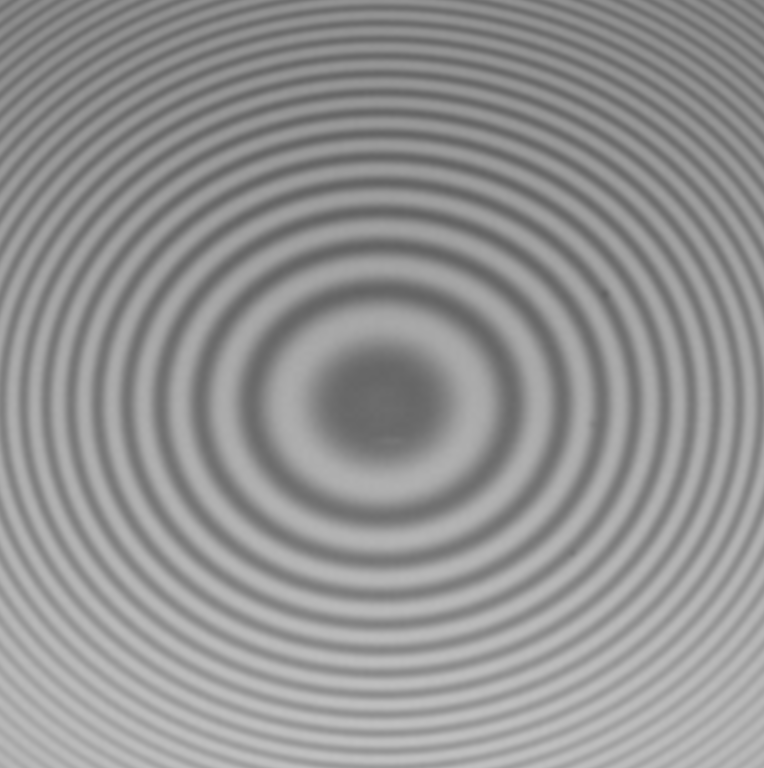
Give the GLSL for this background, as a Shadertoy shader.

```glsl
// Grey interference fringes: concentric elliptical rings around a dark core.
// Ring phase grows with squared radius, so the rings tighten outwards, while
// a vertical light gradient and fading contrast shade the whole field.

const float TAU = 6.2831853;
const vec2 CENTER = vec2(0.4993, 0.4745);
const vec2 RING_AREA = vec2(0.0272, 0.02035); // squared radius per ring, by axis
const float CORE_PHASE = 0.07;

float hash(vec2 p) {
    return fract(sin(dot(p, vec2(127.1, 311.7))) * 4375.85);
}

float valueNoise(vec2 p) {
    vec2 cell = floor(p);
    vec2 f = fract(p);
    f = f * f * (3.0 - 2.0 * f);
    float low = mix(hash(cell), hash(cell + vec2(1.0, 0.0)), f.x);
    float high = mix(hash(cell + vec2(0.0, 1.0)), hash(cell + 1.0), f.x);
    return mix(low, high, f.y);
}

// Number of rings between the centre and this point.
float ringPhase(vec2 uv, vec2 center, vec2 area) {
    vec2 d = uv - center;
    return dot(d * d, 1.0 / area) - CORE_PHASE;
}

// 1 on a dark ring, 0 between rings; settles to its mean when too fine to draw.
float darkFringe(float phase, float footprint) {
    float wave = pow(0.5 + 0.5 * cos(TAU * phase), 1.25);
    return mix(wave, 0.45, smoothstep(0.35, 0.9, footprint));
}

// Brightness between the rings: light below, dim above, softer in the corners.
float fieldLight(vec2 uv) {
    float lower = mix(0.75, 0.675, smoothstep(0.0, 0.5, uv.y));
    float light = lower - 0.105 * smoothstep(0.4, 1.05, uv.y);
    vec2 d = 2.0 * uv - 1.0;
    return light - 0.035 * d.x * d.x * d.y * d.y;
}

// Ring contrast fades with distance, most of all in the lower corners.
float fringeDepth(vec2 uv, float phase) {
    float side = abs(2.0 * uv.x - 1.0);
    float cornerFade = 1.0 - 0.5 * side * smoothstep(0.35, 0.0, uv.y);
    return 0.265 * exp(-0.047 * max(phase, 0.0)) * cornerFade;
}

float speck(vec2 uv, vec2 place, vec2 size) {
    vec2 d = (uv - place) / size;
    return exp(-dot(d, d));
}

void mainImage(out vec4 fragColor, in vec2 fragCoord) {
    vec2 uv = fragCoord / iResolution.xy;

    // Rings over the lit field
    float phase = ringPhase(uv, CENTER, RING_AREA);
    float fringe = darkFringe(phase, fwidth(phase));
    float grey = fieldLight(uv) - fringeDepth(uv, phase) * fringe;

    // Small dust marks
    grey += 0.04 * speck(uv, vec2(0.511, 0.426), vec2(0.018, 0.006));
    grey -= 0.06 * speck(uv, vec2(0.793, 0.618), vec2(0.006));
    grey -= 0.05 * speck(uv, vec2(0.750, 0.279), vec2(0.005));
    grey -= 0.04 * speck(uv, vec2(0.775, 0.448), vec2(0.006));

    // Faint mottling
    grey += 0.012 * (valueNoise(uv * 150.0) - 0.5);

    fragColor = vec4(vec3(grey), 1.0);
}
```
